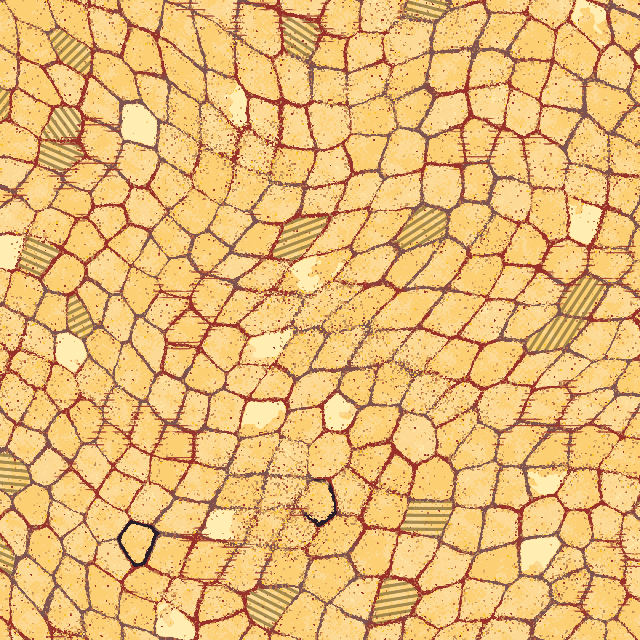
This texture is drawn by a WebGL 2 fragment shader. Its source:

```glsl
#version 300 es
precision highp float;
// Worn sandy cobblestones with ragged red joints, grainy wear and print-like hatching.
#define STONES 17.0        // stones across the canvas
#define TILT 0.30          // base turn of the rows, radians
#define JITTER 0.50        // irregularity of the stones
#define JOINT_WIDTH 0.036  // half width of a joint, in stones
#define RAGGED 0.075       // grainy raggedness of the joint edge
#define GRAINS 400.0       // grains across the canvas
#define FRINGE 0.42        // speckle next to joints
#define WEAR 0.30          // speckle in worn patches
#define HATCH_LINES 92.0   // hatch stripes across the canvas
#define SCAN_LINES 100.0   // horizontal dashes up the canvas
#define HATCH_SHARE 0.035  // share of hatched stones
#define CREAM_SHARE 0.045  // share of bleached stones

uniform vec2 u_resolution;
out vec4 fragColor;

const vec3 SAND = vec3(0.99, 0.81, 0.45);
const vec3 PALE = vec3(0.99, 0.85, 0.58);
const vec3 CREAM = vec3(1.0, 0.93, 0.70);
const vec3 TAN = vec3(0.88, 0.67, 0.38);
const vec3 OLIVE = vec3(0.73, 0.54, 0.35);
const vec3 RUST = vec3(0.75, 0.42, 0.27);
const vec3 YELLOW = vec3(0.96, 0.77, 0.14);
const vec3 RED = vec3(0.60, 0.19, 0.16);
const vec3 PLUM = vec3(0.49, 0.33, 0.31);
const vec3 INK = vec3(0.17, 0.11, 0.16);

vec2 hash2(vec2 p) {
  vec3 q = fract(p.xyx * vec3(0.1031, 0.1030, 0.0973));
  q += dot(q, q.yzx + 33.33);
  return fract((q.xx + q.yz) * q.zy);
}

mat2 rotation(float a) { return mat2(cos(a), sin(a), -sin(a), cos(a)); }

// Layered sines, roughly -1 to 1
float waves(vec2 p) {
  float sum = 0.0, amp = 0.6;
  for (int i = 0; i < 5; i++) {
    sum += amp * sin(p.x + 1.3 * sin(p.y * 0.8)) * sin(p.y + 1.7);
    p = rotation(1.1) * p * 1.8 + 2.7;
    amp *= 0.62;
  }
  return sum;
}

vec2 site(vec2 cell) { return cell + 0.5 + JITTER * (hash2(cell + 40.0) - 0.5); }

// Nearest cell of a jittered grid
vec2 nearestCell(vec2 p) {
  vec2 base = floor(p), best = base;
  float least = 9.0;
  for (int y = -1; y <= 1; y++)
    for (int x = -1; x <= 1; x++) {
      vec2 cell = base + vec2(x, y), d = site(cell) - p;
      if (dot(d, d) < least) { least = dot(d, d); best = cell; }
    }
  return best;
}

// Distance to the stone outline, with rounded corners
float outline(vec2 p, vec2 cell) {
  vec2 own = site(cell) - p;
  float sum = 0.0;
  for (int y = -2; y <= 2; y++)
    for (int x = -2; x <= 2; x++) {
      if (x == 0 && y == 0) continue;
      vec2 other = site(cell + vec2(x, y)) - p;
      float d = dot(0.5 * (own + other), normalize(other - own));
      sum += exp(-30.0 * d);
    }
  return -log(sum) / 30.0;
}

// Swing the rows gently, then roughen the outlines
vec2 paving(vec2 uv) {
  vec2 p = rotation(TILT) * uv;
  p += 0.055 * vec2(sin(5.2 * uv.y + 0.8), -sin(5.7 * uv.x + 2.6));
  p += 0.018 * vec2(sin(13.0 * uv.y + 4.0 * uv.x), sin(12.0 * uv.x - 5.0 * uv.y));
  p += 0.0022 * vec2(waves(uv * 75.0), waves(uv.yx * 75.0 + 9.0));
  return p * STONES + 20.0;
}

// Antialiased stripes; duty is the filled share
float stripes(float t, float duty, float px) {
  float d = abs(fract(t) - 0.5) - 0.5 * duty;
  return 1.0 - smoothstep(-0.5 * px, 0.5 * px, d);
}

void main() {
  vec2 uv = gl_FragCoord.xy / u_resolution;
  float px = 1.0 / min(u_resolution.x, u_resolution.y);
  float aa = 0.5 * px * STONES;

  // Stones and grains
  vec2 p = paving(uv), cell = nearestCell(p);
  float border = outline(p, cell);
  vec2 seed = hash2(cell + 7.0);
  vec2 grainCell = nearestCell(uv * GRAINS);
  vec2 grain = hash2(grainCell + 3.0), pick = hash2(grainCell + 511.0);
  float worn = smoothstep(0.0, 0.75, waves(uv * 11.0 + 4.0));

  // Mottled stone faces with a faint dot screen
  vec2 screen = sin(uv * SCAN_LINES * 6.2832);
  float tone = 0.45 * waves(uv * 85.0) + 0.6 * (seed.x - 0.5)
             + 0.45 * (grain.y - 0.5) + 0.12 * screen.x * screen.y;
  vec3 col = mix(SAND, PALE, smoothstep(-0.10, 0.14, tone));
  col = mix(col, CREAM, 0.7 * smoothstep(0.55, 0.75, tone));
  float bleached = step(seed.y, CREAM_SHARE) * smoothstep(-0.22, -0.18, waves(uv * 30.0));
  col = mix(col, CREAM, bleached * smoothstep(0.04, 0.07, border));

  // Coloured speckle near joints and in worn patches
  float chance = 0.02 + FRINGE * exp(-14.0 * max(border, 0.0))
               + WEAR * worn * exp(-2.5 * max(border, 0.0));
  vec3 speck = pick.x < 0.45 ? TAN : pick.x < 0.70 ? OLIVE : pick.x < 0.84 ? RUST
             : pick.x < 0.93 ? YELLOW : RED;
  col = mix(col, speck, step(grain.x, chance * (1.0 - 0.8 * bleached)));

  // Hatched stones
  float hatched = step(1.0 - HATCH_SHARE, seed.y) * smoothstep(0.0, 0.04, border);
  vec2 across = rotation(0.4 + 2.3 * seed.x) * uv;
  float hatch = stripes(across.x * HATCH_LINES, 0.45, px * HATCH_LINES);
  col = mix(col, vec3(0.53, 0.44, 0.23), 0.75 * hatched * hatch);

  // Ragged joints, thin or broken where worn
  float width = JOINT_WIDTH * (1.05 + 0.75 * waves(uv * 24.0 + 2.0) - 0.35 * worn);
  float edge = border + RAGGED * (0.35 + worn) * (grain.y - 0.5);
  float joint = 1.0 - smoothstep(width - aa * 0.5, width + aa * 0.5, edge);
  vec3 jointColor = mix(RED, PLUM, smoothstep(-0.25, 0.3, waves(uv * 17.0 + 8.0)));
  jointColor = mix(jointColor, pick.y < 0.5 ? RUST : OLIVE, step(grain.x, 0.16));
  col = mix(col, jointColor, joint);

  // Dashes trailing from some joints, and rare inky gaps
  float trail = smoothstep(0.42, 0.52, waves(uv * vec2(9.0, 15.0) + 1.0));
  trail *= 1.0 - smoothstep(0.13, 0.16, border + 0.06 * waves(uv * 50.0));
  col = mix(col, RED, 0.85 * trail * stripes(uv.y * SCAN_LINES, 0.2, px * SCAN_LINES));
  float gap = step(abs(seed.x - 0.5), 0.008) * (1.0 - smoothstep(0.08, 0.08 + aa, edge));
  col = mix(col, INK, gap * smoothstep(-0.1, 0.1, waves(uv * 20.0)));

  fragColor = vec4(col, 1.0);
}
```
